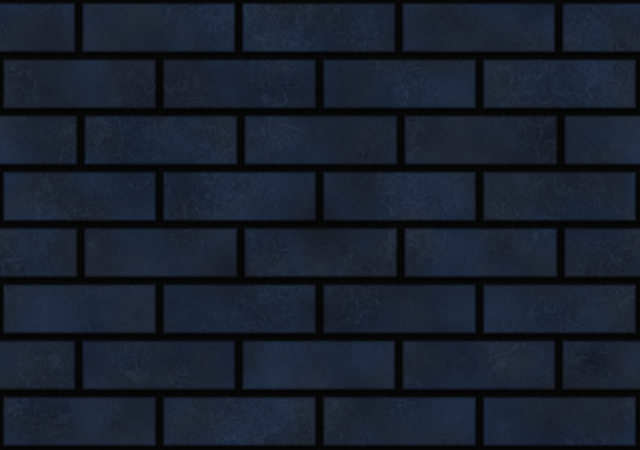
Reproduce this texture procedurally as a Shadertoy shader.

```glsl
const vec2 GRID = vec2(4.0, 8.0);            // bricks across, courses up
const vec2 JOINT = vec2(0.136, 0.138);       // joint widths in course heights
const vec2 BRICK_CENTER = vec2(0.497, 0.51); // position inside a cell
const float COURSE_SHIFT = 0.495;
const float SHIFT_DRIFT = 0.013;             // extra shift of the middle courses
const float CORNER_RADIUS = 0.015;
const float EDGE_SOFTNESS = 0.03;
const vec2 PATCH_PERIOD = vec2(14.0, 10.0);
const vec2 SCRATCH_PERIOD = vec2(70.0, 48.0);
const vec2 GRAIN_PERIOD = vec2(256.0, 180.0);
const vec3 MORTAR = vec3(0.030, 0.030, 0.031);
const vec3 SLATE = vec3(0.117, 0.145, 0.191);
const vec3 NAVY = vec3(0.108, 0.150, 0.228);
const vec3 SCRATCH = vec3(0.175, 0.225, 0.305);

float hash(vec2 cell, float seed) {
    uvec3 q = uvec3(ivec3(vec3(cell, seed))) * uvec3(1597334677u, 3812015801u, 2798796415u);
    uint n = (q.x ^ q.y ^ q.z) * 1597334677u;
    n = (n ^ (n >> 15)) * 2246822519u;
    return float((n ^ (n >> 13)) >> 8) / 16777216.0;
}

// Value noise that wraps after one canvas
float noise(vec2 uv, vec2 period, float seed) {
    vec2 p = uv * period;
    vec2 i = floor(p);
    vec2 f = p - i;
    f = f * f * (3.0 - 2.0 * f);
    vec2 a = mod(i, period);
    vec2 b = mod(i + 1.0, period);
    return mix(mix(hash(a, seed), hash(vec2(b.x, a.y), seed), f.x),
               mix(hash(vec2(a.x, b.y), seed), hash(b, seed), f.x), f.y);
}

float fbm(vec2 uv, vec2 period, float seed) {
    float sum = 0.0;
    float weight = 0.5;
    for (int octave = 0; octave < 4; octave++) {
        sum += weight * noise(uv, period, seed + float(octave));
        period *= 2.0;
        weight *= 0.5;
    }
    return sum / 0.9375;
}

float roundedBox(vec2 p, vec2 halfSize) {
    vec2 d = abs(p) - halfSize + CORNER_RADIUS;
    return length(max(d, 0.0)) + min(max(d.x, d.y), 0.0) - CORNER_RADIUS;
}

vec3 brickColor(vec2 uv, vec2 id) {
    float patches = fbm(uv, PATCH_PERIOD, 1.0);
    float blueness = smoothstep(0.3, 0.7, fbm(uv, PATCH_PERIOD, 11.0));
    float tone = hash(id, 21.0) - 0.5;
    vec3 color = mix(SLATE, NAVY, clamp(blueness + 0.3 * tone, 0.0, 1.0));
    color *= 1.0 + 0.55 * (patches - 0.5) + 0.07 * tone;

    // Curling hairline scratches gathered in worn areas
    vec2 warp = vec2(noise(uv, SCRATCH_PERIOD, 31.0), noise(uv, SCRATCH_PERIOD, 32.0)) - 0.5;
    float ridge = 1.0 - abs(2.0 * noise(uv + warp / SCRATCH_PERIOD, SCRATCH_PERIOD, 33.0) - 1.0);
    float worn = smoothstep(0.42, 0.66, fbm(uv, PATCH_PERIOD, 41.0));
    color = mix(color, SCRATCH, 0.32 * worn * smoothstep(0.82, 1.0, ridge));

    float grain = noise(uv, GRAIN_PERIOD, 51.0) - 0.5;
    return color * (1.0 + (0.10 + 0.12 * worn) * grain);
}

void mainImage(out vec4 fragColor, in vec2 fragCoord) {
    vec2 uv = fragCoord / iResolution.xy;
    vec2 cellSize = vec2(iResolution.x / iResolution.y * GRID.y / GRID.x, 1.0);
    float pixel = GRID.y / iResolution.y;

    // Running bond layout
    vec2 p = uv * GRID;
    float course = floor(p.y);
    float drift = SHIFT_DRIFT * step(abs(course - 4.0), 1.5);
    p.x -= mod(course, 2.0) * (COURSE_SHIFT + drift);
    vec2 id = mod(floor(p), GRID);
    vec2 local = (fract(p) - BRICK_CENTER) * cellSize;
    vec2 halfSize = 0.5 * (cellSize - JOINT);
    float dist = roundedBox(local, halfSize);

    // Mortar, darker close under each brick
    float shadow = 1.0 - smoothstep(0.0, 0.09, roundedBox(local + vec2(0.0, 0.03), halfSize));
    vec3 mortar = MORTAR * (1.0 + 0.3 * (noise(uv, GRAIN_PERIOD, 61.0) - 0.5));
    mortar *= 1.0 - 0.4 * shadow;

    // Brick face with a dim rim
    vec3 brick = brickColor(uv, id);
    brick *= mix(0.82, 1.0, smoothstep(0.0, 0.06, -dist));
    float edge = max(pixel, EDGE_SOFTNESS);
    float coverage = 1.0 - smoothstep(-edge, edge, dist);
    fragColor = vec4(mix(mortar, brick, coverage), 1.0);
}
```
